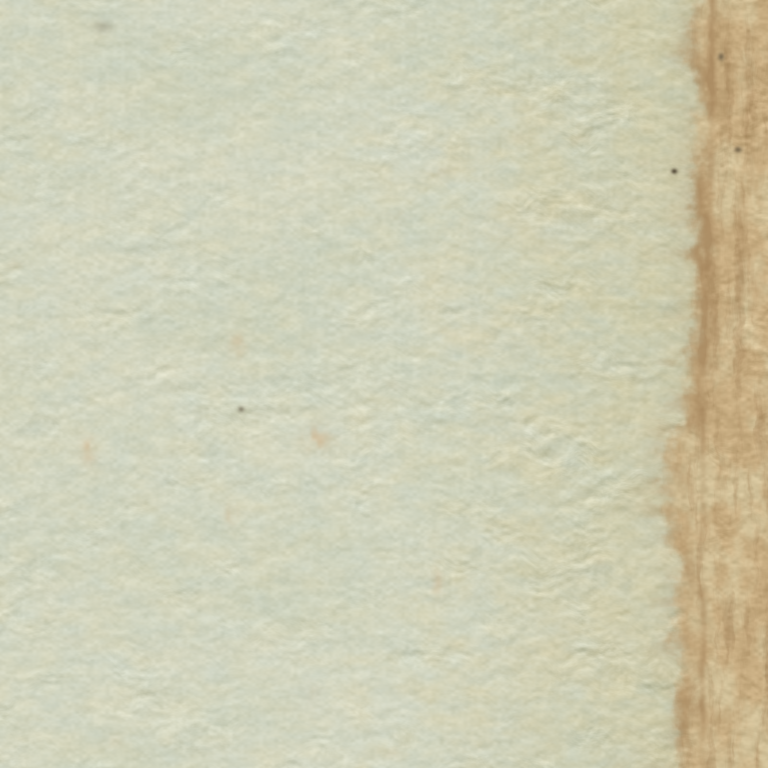
This texture is drawn by a WebGL 2 fragment shader. Its source:

```glsl
#version 300 es
precision highp float;
// Pale green handmade paper with a torn, tan glued strip along the right side.
// Stretched value noise is lit as a relief for the fibres; a wandering border
// splits paper from strip, and small soft ellipses give the stains and specks.

#define PAPER vec3(0.820, 0.831, 0.744)
#define AGED_PAPER vec3(0.801, 0.793, 0.670)
#define STRIP_TAN vec3(0.790, 0.685, 0.515)
#define STRIP_PALE vec3(0.812, 0.758, 0.605)
#define RIM_BROWN vec3(0.650, 0.525, 0.365)
#define STAIN_ORANGE vec3(0.800, 0.680, 0.520)
#define SPECK_DARK vec3(0.330, 0.290, 0.220)
#define FIBRE_SCALE vec2(42.0, 76.0)
#define RELIEF 0.100
#define GRAIN 0.032
#define FLECK_COUNT 16

uniform vec2 u_resolution;
out vec4 fragColor;

float hash(vec2 p) {
    return fract(sin(dot(p, vec2(127.1, 311.7))) * 43758.5453);
}

float noise(vec2 p) {
    vec2 cell = floor(p), f = fract(p);
    f = f * f * (3.0 - 2.0 * f);
    float low = mix(hash(cell), hash(cell + vec2(1, 0)), f.x);
    float high = mix(hash(cell + vec2(0, 1)), hash(cell + vec2(1, 1)), f.x);
    return mix(low, high, f.y);
}

float fbm(vec2 p) {
    float sum = 0.0, amp = 0.5;
    for (int i = 0; i < 4; i++) {
        sum += amp * noise(p);
        p = mat2(0.98, 0.20, -0.20, 0.98) * p * 2.03 + 17.3;
        amp *= 0.5;
    }
    return sum / 0.9375;
}

// Fibre height: short bent strands
float fibreHeight(vec2 p) {
    vec2 bend = vec2(noise(p * 31.0), noise(p * 37.0 + 40.0)) - 0.5;
    return fbm((p + bend * 0.012) * FIBRE_SCALE);
}

// Left border of the strip at height y
float borderX(float y) {
    float x = mix(0.886, 0.906, smoothstep(0.40, 0.52, y));
    x -= 0.016 * exp(-pow((y - 0.37) / 0.075, 2.0));
    x += 0.008 * (noise(vec2(y * 17.0, 3.0)) - 0.5);
    return x + 0.018 * (fbm(vec2(y * 48.0, 9.0)) - 0.5);
}

// Soft ellipse, 1 at its centre
float spot(vec2 p, vec2 centre, vec2 radius) {
    vec2 d = (p - centre) / radius;
    return exp(-dot(d, d));
}

void main() {
    vec2 p = gl_FragCoord.xy / u_resolution;

    // Relief lit from the upper left, strong in sparse patches, plus fine grain
    vec2 toLight = vec2(-0.0012, 0.0028);
    float slope = fibreHeight(p - toLight) - fibreHeight(p + toLight);
    slope *= 0.75 + 0.9 * smoothstep(0.5, 0.85, noise(p * vec2(17.0, 27.0) + 60.0));
    float grain = noise(p * vec2(120.0, 175.0)) + noise(p * vec2(200.0, 250.0) + 7.0) - 1.0;
    float mottle = fbm(p * vec2(9.0, 14.0) + 5.0) - 0.5;
    float tint = fbm(p * vec2(32.0, 50.0) + 80.0) - 0.5;
    float coarse = smoothstep(0.4, 0.85, p.x);

    // Paper, yellowing towards the strip
    float aged = smoothstep(0.48, 0.92, p.x + mottle * 0.22 + tint * 0.2);
    vec3 paper = mix(PAPER, AGED_PAPER, aged * 0.9);
    paper += mottle * vec3(0.04, 0.03, 0.04) + tint * vec3(0.045, 0.012, -0.03);
    paper -= RELIEF * (0.85 + 0.4 * coarse) * slope * vec3(1.0, 0.97, 1.05);
    paper += GRAIN * grain * vec3(1.0, 0.95, 1.1);

    // Stains and scattered flecks
    float ragged = smoothstep(0.1, 0.9, noise(p * vec2(115.0, 95.0)));
    float stain = spot(p, vec2(0.309, 0.551), vec2(0.011, 0.015)) * 0.6;
    stain += spot(p, vec2(0.414, 0.430), vec2(0.017, 0.014));
    stain += spot(p, vec2(0.115, 0.414), vec2(0.010, 0.016)) * 0.9;
    stain += spot(p, vec2(0.301, 0.330), vec2(0.008, 0.013)) * 0.7;
    stain += spot(p, vec2(0.569, 0.241), vec2(0.007, 0.019)) * 0.6;
    stain += spot(p, vec2(0.406, 0.098), vec2(0.009, 0.016)) * 0.3;
    for (int i = 0; i < FLECK_COUNT; i++) {
        float id = float(i);
        vec2 centre = vec2(hash(vec2(id, 1.7)) * 0.85, hash(vec2(id, 8.3)));
        stain += 0.16 * spot(p, centre, vec2(0.014, 0.008));
    }
    paper = mix(paper, STAIN_ORANGE, clamp(stain * (0.15 + 0.5 * ragged), 0.0, 0.6));

    // Strip with soft, broken upright streaks
    float ripple = fbm(p * vec2(60.0, 48.0)) - 0.5;
    float inside = p.x - borderX(p.y) + ripple * 0.024;
    float streak = fbm(vec2(p.x * 80.0 + ripple * 0.8, p.y * 11.0));
    float blotch = fbm(p * vec2(34.0, 19.0) + 31.0);
    vec3 strip = mix(STRIP_TAN, STRIP_PALE, smoothstep(0.35, 0.72, blotch) * 0.75);
    strip = mix(strip, RIM_BROWN, smoothstep(0.42, 0.85, streak) * 0.55);
    strip += (blotch - 0.5) * 0.08 + GRAIN * 1.5 * grain - RELIEF * 1.1 * slope;

    // Patchy brown rim, and a thin inner line beside it
    float patchy = smoothstep(0.25, 0.8, fbm(vec2(p.x * 34.0, p.y * 24.0)));
    float rim = exp(-pow((inside - 0.007) / 0.016, 2.0)) * (0.1 + 0.75 * patchy);
    float lineX = 0.915 + 0.012 * smoothstep(0.5, 0.85, p.y) + ripple * 0.006;
    rim += 0.6 * exp(-pow((p.x - lineX) / 0.005, 2.0)) * noise(vec2(p.y * 28.0, 2.0));
    strip = mix(strip, RIM_BROWN, clamp(rim, 0.0, 0.8));

    // Stained halo with short creases, then the join itself
    float crease = smoothstep(0.5, 0.75, fbm(vec2(p.x * 18.0, p.y * 42.0) + 3.0));
    float halo = exp(-max(-inside, 0.0) / 0.014) * (0.2 + 0.5 * patchy);
    halo += 0.5 * crease * exp(-max(-inside, 0.0) / 0.028);
    paper = mix(paper, RIM_BROWN, min(halo * 0.65, 0.8));
    vec3 color = mix(paper, strip, smoothstep(-0.013, 0.012, inside));

    // Dark specks
    float speck = spot(p, vec2(0.878, 0.777), vec2(0.0042, 0.0036)) * 0.9;
    speck += spot(p, vec2(0.314, 0.467), vec2(0.0042, 0.0038)) * 0.5;
    speck += spot(p, vec2(0.134, 0.965), vec2(0.012, 0.008)) * 0.2;
    speck += spot(p, vec2(0.939, 0.926), vec2(0.004, 0.005)) * 0.6;
    speck += spot(p, vec2(0.961, 0.805), vec2(0.005, 0.004)) * 0.6;
    fragColor = vec4(mix(color, SPECK_DARK, min(speck, 1.0)), 1.0);
}
```
